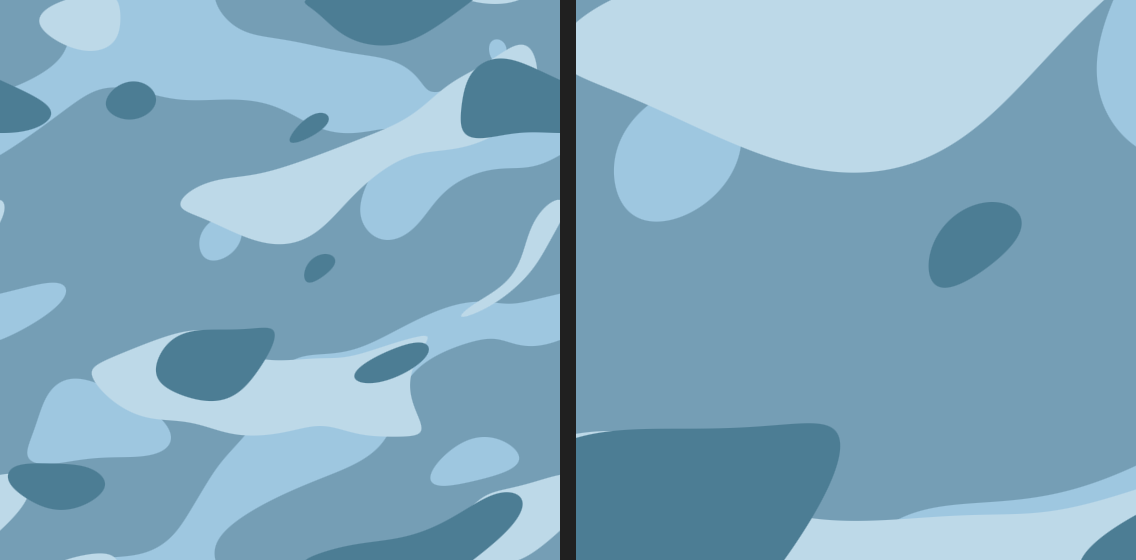
Left: the whole. Right: its middle third, enlarged.
This pattern is drawn by a Shadertoy shader. Its source:

```glsl
// Seamless blue camouflage: smooth, wide, slightly rising patches in flat tones.
// Each tone is a thresholded sum of sines with whole-number wave vectors, so it
// tiles; dividing by the known deviation lets the threshold set the coverage.

const float TAU = 6.2831853;

const vec3 BASE_BLUE  = vec3(0.46, 0.62, 0.71);
const vec3 LIGHT_BLUE = vec3(0.62, 0.78, 0.88);
const vec3 PALE_BLUE  = vec3(0.74, 0.85, 0.91);
const vec3 DARK_TEAL  = vec3(0.30, 0.49, 0.58);

// Random value in 0..1 for a wave vector and a layer seed
float hash(vec2 k, float seed) {
    return fract(sin(dot(vec3(k, seed), vec3(127.1, 311.7, 74.7))) * 43758.5);
}

// Amplitude of a wave: wide, flat features that lean up to the right
float waveAmplitude(vec2 k, float lean) {
    vec2 offset = vec2(k.x + lean * k.y, k.y - 2.4) / vec2(2.0, 1.5);
    return exp(-0.5 * dot(offset, offset));
}

// Periodic bending by two shears, which keeps all areas unchanged
vec2 bend(vec2 p, vec2 amount, float seed) {
    p.x += amount.x * sin(TAU * 3.0 * p.y + seed);
    p.y += amount.y * sin(TAU * 3.0 * p.x + 2.0 * seed);
    return p;
}

// Tiling field with zero mean and unit deviation
float patchField(vec2 p, float seed) {
    float sum = 0.0;
    float variance = 0.0;
    for (int j = 1; j <= 5; j++) {
        for (int i = -5; i <= 4; i++) {
            vec2 k = vec2(float(i), float(j));
            float amplitude = waveAmplitude(k, 0.25);
            sum += amplitude * sin(TAU * (dot(k, p) + hash(k, seed)));
            variance += 0.5 * amplitude * amplitude;
        }
    }
    return sum * inversesqrt(variance);
}

// Antialiased mask of the field above a threshold (in deviations)
float patchMask(vec2 uv, float threshold, float seed) {
    float d = patchField(bend(uv, vec2(0.025, 0.012), seed), seed) - threshold;
    return clamp(0.5 + d / max(fwidth(d), 1e-5), 0.0, 1.0);
}

void mainImage(out vec4 fragColor, in vec2 fragCoord) {
    vec2 uv = fragCoord / iResolution.xy;

    // Paint the tones from back to front
    vec3 color = BASE_BLUE;
    color = mix(color, LIGHT_BLUE, patchMask(uv, 0.50, 1.0));
    color = mix(color, PALE_BLUE, patchMask(uv, 0.82, 2.0));
    color = mix(color, DARK_TEAL, patchMask(uv, 1.13, 3.0));

    fragColor = vec4(color, 1.0);
}
```
